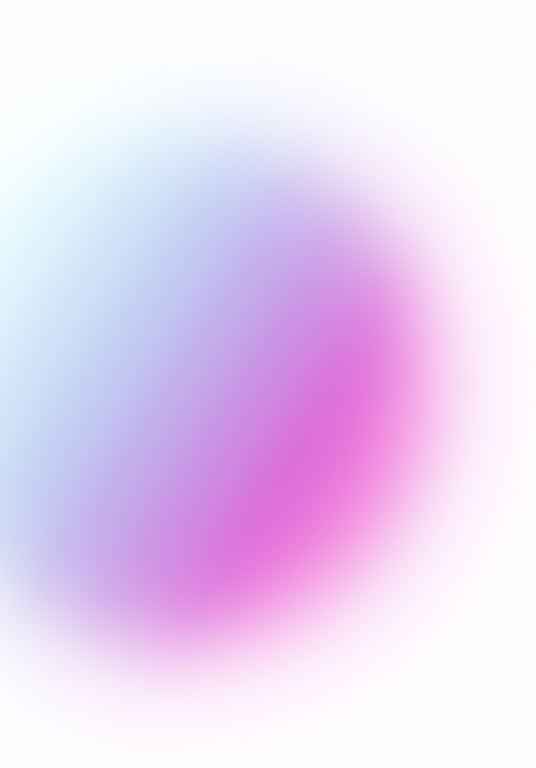
Write a WebGL 2 fragment shader that draws this background.

```glsl
#version 300 es
precision highp float;

uniform vec2 u_resolution;
out vec4 fragColor;

const vec3 PAPER = vec3(0.996, 0.996, 0.998);
const vec2 DISC_CENTER = vec2(0.221, 0.499);
const float DISC_RADIUS = 0.332;
const float DISC_BLUR = 0.067;
const vec2 RAMP_AXIS = vec2(0.848, -0.530);
const float RAMP_START = 0.11;
const float RAMP_STEP = 0.09;
const int STOP_COUNT = 8;

// Evenly spaced colours, from pale cyan through lilac to hot pink
const vec3 STOPS[STOP_COUNT] = vec3[](
    vec3(0.92, 0.99, 1.00),
    vec3(0.87, 0.96, 0.99),
    vec3(0.81, 0.89, 0.97),
    vec3(0.76, 0.80, 0.95),
    vec3(0.76, 0.68, 0.92),
    vec3(0.80, 0.55, 0.885),
    vec3(0.865, 0.40, 0.845),
    vec3(0.94, 0.43, 0.845)
);

// Each stop weighs in with a soft bell, which rounds the joins
vec3 softRamp(float position) {
    vec3 colorSum = vec3(0.0);
    float weightSum = 0.0;
    float p = clamp(position, 0.0, float(STOP_COUNT - 1));
    for (int i = 0; i < STOP_COUNT; i++) {
        float offset = p - float(i);
        float weight = exp(-2.2 * offset * offset);
        colorSum += STOPS[i] * weight;
        weightSum += weight;
    }
    return colorSum / weightSum;
}

// Logistic falloff, close to a Gaussian blur of a hard edge
float blurredDisc(vec2 p, vec2 center, float radius, float blur) {
    float edge = length(p - center) - radius;
    return 1.0 / (1.0 + exp(1.702 * edge / blur));
}

void main() {
    // Canvas height is one unit
    vec2 p = gl_FragCoord.xy / u_resolution.y;

    // Colour runs diagonally from the upper left to the lower right
    float along = dot(p - vec2(0.0, 1.0), RAMP_AXIS);
    vec3 glow = softRamp((along - RAMP_START) / RAMP_STEP);

    // Soft disc over the pale ground
    float cover = blurredDisc(p, DISC_CENTER, DISC_RADIUS, DISC_BLUR);
    fragColor = vec4(mix(PAPER, glow, cover), 1.0);
}
```
